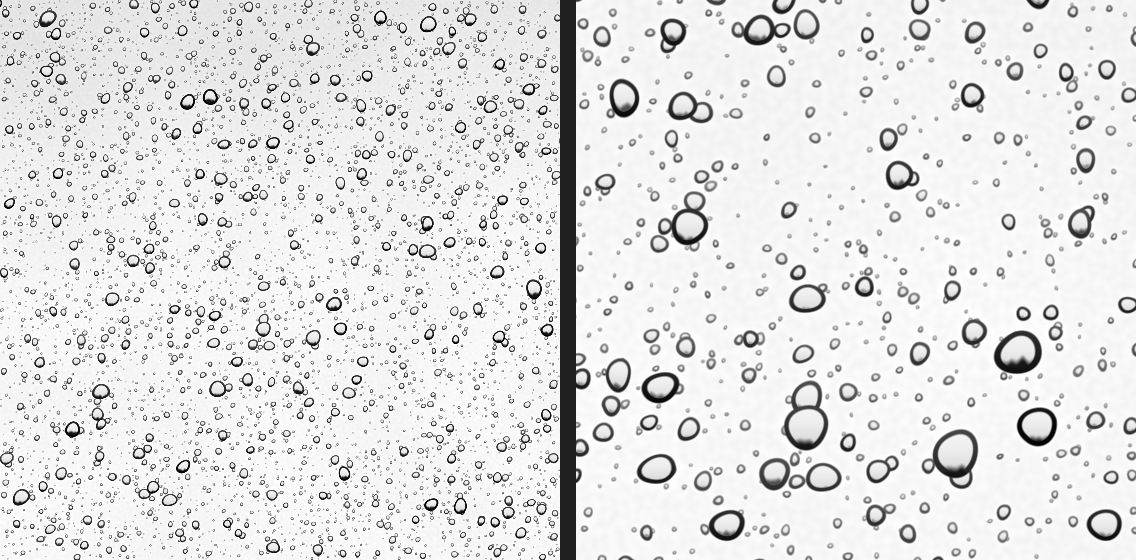
Left: the whole. Right: its middle third, enlarged.
Write a three.js fragment shader that draws this texture.

```glsl
varying vec2 vUv;

// Drop layers: cells across, share of cells filled, least and greatest radius
const vec4 SPECK  = vec4(96.0, 0.30, 0.0011, 0.0018);
const vec4 TINY   = vec4(64.0, 0.46, 0.0019, 0.0036);
const vec4 SMALL  = vec4(38.0, 0.42, 0.0042, 0.0068);
const vec4 MEDIUM = vec4(24.0, 0.35, 0.0070, 0.0102);
const vec4 LARGE  = vec4(14.0, 0.27, 0.0108, 0.0160);

// Darkness of the rim and of the pool at the foot of a drop
const vec2 SPECK_INK  = vec2(0.45, 0.0);
const vec2 TINY_INK   = vec2(0.66, 0.15);
const vec2 SMALL_INK  = vec2(0.92, 0.35);
const vec2 MEDIUM_INK = vec2(1.05, 0.65);
const vec2 LARGE_INK  = vec2(1.10, 0.92);

const float SKY_TOP = 0.895;
const float SKY_BOTTOM = 0.968;
const float DROP_LIGHT = 0.955;
const float DROP_SHADE = 0.80;
const float INK = 0.02;
const float SOFTNESS = 0.0007;
const float RIM_BASE = 0.0008;
const float RIM_GROWTH = 0.17;
const float MAX_STRETCH = 0.36;
const float JITTER = 0.70;
const float HALO = 0.035;
const float HALO_REACH = 0.0020;
const float GRAIN = 0.028;
const float GRAIN_SCALE = 190.0;

vec4 hash4(vec2 p) {
  vec4 q = fract(p.xyxy * vec4(0.1031, 0.1030, 0.0973, 0.1099));
  q += dot(q, q.wzxy + 33.33);
  return fract((q.xxyz + q.yzzw) * q.zywx);
}

float gradientDot(vec2 cell, vec2 offset) {
  float angle = 6.2832 * hash4(cell + 57.0).x;
  return dot(vec2(cos(angle), sin(angle)), offset);
}

float gradientNoise(vec2 p) {
  vec2 i = floor(p), f = fract(p);
  vec2 u = f * f * f * (f * (f * 6.0 - 15.0) + 10.0);
  vec2 e = vec2(1.0, 0.0);
  float low = mix(gradientDot(i, f), gradientDot(i + e, f - e), u.x);
  float high = mix(gradientDot(i + e.yx, f - e.yx), gradientDot(i + 1.0, f - 1.0), u.x);
  return mix(low, high, u.y);
}

// Signed distance to a tilted, slightly lumpy ellipse
float dropDistance(vec2 p, float radius, vec4 rnd) {
  float tilt = mix(0.0, 1.9, rnd.x);
  float stretch = 1.0 + MAX_STRETCH * rnd.y;
  float c = cos(tilt), s = sin(tilt);
  vec2 q = vec2(c * p.x + s * p.y, c * p.y - s * p.x);
  q *= vec2(inversesqrt(stretch), sqrt(stretch));
  float a = atan(q.y, q.x + 1e-6);
  float lumps = 0.035 * cos(3.0 * a + 6.28 * rnd.z) + 0.03 * cos(2.0 * a + 6.28 * rnd.w);
  return length(q) - radius * (1.0 + lumps);
}

// Paints one drop: outer halo, light body, dark rim, dark pool at the foot
float paintDrop(float tone, vec2 p, float radius, vec2 ink, vec4 rnd) {
  float d = dropDistance(p, radius, rnd);
  float height = p.y / radius;
  float foot = clamp(0.5 - 0.5 * height, 0.0, 1.0);

  float width = (RIM_BASE + RIM_GROWTH * radius) * mix(0.85, 1.25, foot) * mix(0.85, 1.2, rnd.w);
  float rim = smoothstep(-width - SOFTNESS, -width + SOFTNESS, d);
  rim *= min(1.0, ink.x * mix(0.85, 1.0, foot) * mix(0.75, 1.0, rnd.z));

  float ripple = gradientNoise(vec2(p.x / radius * 2.5, 40.0 * rnd.y));
  float level = mix(-0.65, -0.25, rnd.w) + 0.35 * ripple;
  float pool = ink.y * (1.0 - smoothstep(level - 0.3, level + 0.1, height));

  float inside = mix(DROP_LIGHT, DROP_SHADE, foot * foot);
  float drop = mix(inside, INK, max(rim, pool));
  float body = 1.0 - smoothstep(-SOFTNESS, SOFTNESS, d);
  tone += HALO * ink.x * exp(-max(d, 0.0) / HALO_REACH);
  return mix(tone, drop, body);
}

// Scatters drops on a jittered grid
float paintLayer(float tone, vec2 uv, vec4 layer, vec2 ink, float seed) {
  vec2 home = floor(uv * layer.x);
  for (int y = -1; y <= 1; y++) {
    for (int x = -1; x <= 1; x++) {
      vec2 cell = home + vec2(float(x), float(y));
      vec4 place = hash4(cell + seed);
      float crowd = 1.0 + 0.7 * gradientNoise(cell / layer.x * 6.0 + seed);
      if (place.z > layer.y * crowd) continue;
      vec2 centre = (cell + 0.5 + JITTER * (place.xy - 0.5)) / layer.x;
      float radius = mix(layer.z, layer.w, pow(place.w, 1.5));
      tone = paintDrop(tone, uv - centre, radius, ink, hash4(cell + seed + 211.0));
    }
  }
  return tone;
}

void main() {
  // Pale sky with cloudy variation and fine grain
  float tone = mix(SKY_BOTTOM, SKY_TOP, smoothstep(0.45, 1.1, vUv.y + 0.12 * (0.5 - vUv.x)));
  tone += 0.02 * gradientNoise(vUv * 5.0);
  tone += GRAIN * gradientNoise(vUv * GRAIN_SCALE);

  // Drops from finest to largest
  tone = paintLayer(tone, vUv, SPECK, SPECK_INK, 13.0);
  tone = paintLayer(tone, vUv, TINY, TINY_INK, 131.0);
  tone = paintLayer(tone, vUv, SMALL, SMALL_INK, 317.0);
  tone = paintLayer(tone, vUv, MEDIUM, MEDIUM_INK, 523.0);
  tone = paintLayer(tone, vUv, LARGE, LARGE_INK, 739.0);

  gl_FragColor = vec4(vec3(clamp(tone, 0.0, 1.0)), 1.0);
}
```
